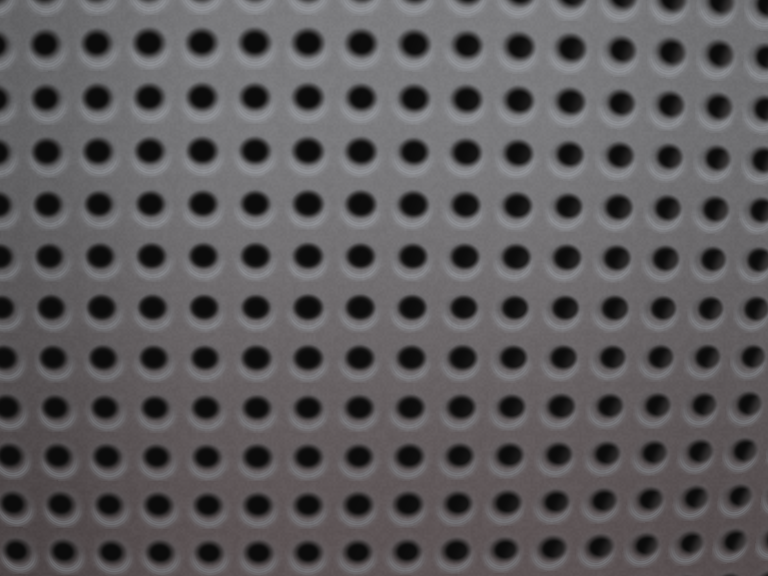
This texture is drawn by a Shadertoy shader. Its source:

```glsl
const float PITCH = 0.0903;                    // hole spacing, in canvas heights
const vec2 GRID_ORIGIN = vec2(0.535, 0.466);   // centre of hole (0, 0)
const vec2 HOLE_RADIUS = vec2(0.262, 0.232);   // in units of the spacing
const float RIM_RADIUS = 0.335;

const vec3 UPPER_GREY = vec3(0.485, 0.485, 0.495);
const vec3 LOWER_MAUVE = vec3(0.365, 0.33, 0.335);
const vec3 RIM_LIGHT = vec3(0.60, 0.61, 0.63);
const vec3 HOLE_DARK = vec3(0.045, 0.045, 0.045);
const vec3 HOLE_WALL = vec3(0.22, 0.21, 0.21);

float hash(vec2 p) {
    vec3 q = fract(p.xyx * 0.1031);
    q += dot(q, q.yzx + 33.33);
    return fract((q.x + q.y) * q.z);
}

float noise(vec2 p) {
    vec2 i = floor(p), f = fract(p);
    f = f * f * (3.0 - 2.0 * f);
    return mix(mix(hash(i), hash(i + vec2(1, 0)), f.x),
               mix(hash(i + vec2(0, 1)), hash(i + vec2(1, 1)), f.x), f.y);
}

float bell(float x, float width) {
    return exp(-x * x / (width * width));
}

// Grid position to bent sheet position: perspective plus lens curvature
vec2 bend(vec2 g) {
    float rowScale = 1.0 + 0.0072 * g.y - 0.0005 * g.y * g.y;
    float side = g.x + 1.5;
    return vec2((1.002 * g.x - 0.00055 * g.x * g.x * g.x) * rowScale,
                0.981 * g.y + 0.0075 * g.y * g.y - 0.00046 * (g.y + 0.5) * side * side);
}

// Inverse of bend by fixed-point iteration
vec2 unbend(vec2 p) {
    vec2 g = p;
    for (int i = 0; i < 6; i++) g += p - bend(g);
    return g;
}

vec3 sheetColor(vec2 p) {
    vec3 color = mix(LOWER_MAUVE, UPPER_GREY, smoothstep(0.0, 0.85, p.y));
    float light = 1.0 - 0.2 * bell(p.x, 0.25) - 0.1 * smoothstep(0.9, 1.33, p.x);
    float grain = noise(p * 260.0) - 0.5 + 0.6 * (noise(p * 90.0) - 0.5);
    return color * light + 0.022 * grain;
}

// Pressed rim, lit from below, with faint concentric ridges
vec3 addRim(vec3 color, vec2 q, float blur) {
    float r = length(q);
    float lower = smoothstep(0.15, -0.3, q.y);
    float ring = bell(r - RIM_RADIUS, 0.06 + 0.4 * blur);
    float ridges = 0.88 + 0.12 * cos(r * 125.0) * lower;
    float shadow = bell(r - 0.27, 0.09) * (1.0 - lower);
    color *= 1.0 - 0.18 * shadow;
    vec3 lit = RIM_LIGHT * mix(0.78, 1.0, smoothstep(0.3, 0.5, color.g));
    return mix(color, lit, ring * ridges * mix(0.22, 0.8, lower));
}

// Dark hole whose far wall shows towards the right of the sheet
vec3 addHole(vec3 color, vec2 q, float size, float blur, float tilt) {
    float d = length(q / (HOLE_RADIUS * size)) - 1.0;
    float edge = blur / HOLE_RADIUS.y;
    float cover = 1.0 - smoothstep(-edge, edge, d);
    float wall = smoothstep(-0.05, 0.24, q.x - 0.4 * q.y) * tilt;
    wall = max(wall, 0.5 * smoothstep(-0.45, 0.0, d));
    return mix(color, mix(HOLE_DARK, HOLE_WALL, wall), cover);
}

void mainImage(out vec4 fragColor, in vec2 fragCoord) {
    vec2 p = fragCoord / iResolution.y;
    vec2 g = unbend((p - GRID_ORIGIN) / PITCH);
    vec2 id = round(g);
    vec2 q = g - id;

    // Focus is sharpest across the middle rows
    float pixel = 1.0 / (iResolution.y * PITCH);
    float blur = 0.04 + 0.006 * abs(g.y) + 0.5 * pixel;
    float size = 0.97 + 0.06 * hash(id + 40.0);
    float tilt = smoothstep(0.0, 10.0, id.x);
    vec2 rimCentre = vec2(-0.008 * (id.x + 1.0), -0.06);

    vec3 color = sheetColor(p);
    color = addRim(color, q - rimCentre, blur);
    color = addHole(color, q, size, blur, tilt);
    fragColor = vec4(color, 1.0);
}
```
